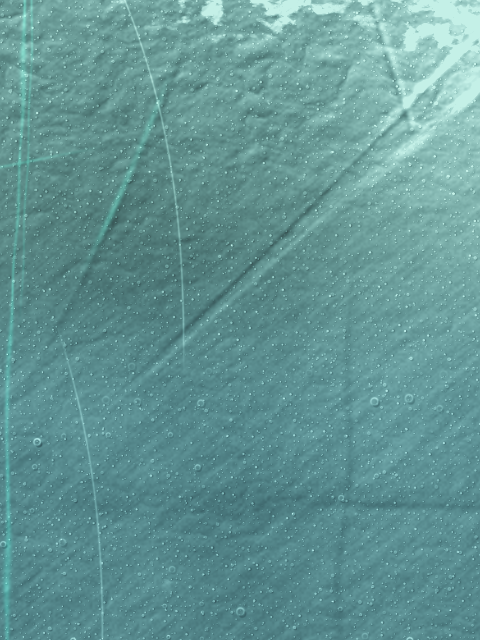
Give the GLSL for this texture, as a WebGL 1 fragment shader.

```glsl
precision highp float;
uniform vec2 u_resolution;

float hash(vec2 p) {
  p = fract(p * vec2(0.1031, 0.1137));
  p += dot(p, p.yx + 33.33);
  return fract((p.x + p.y) * p.x * 17.0);
}
float noise(vec2 p) {
  vec2 i = floor(p) + 200.0, f = fract(p);
  f = f * f * (3.0 - 2.0 * f);
  return mix(mix(hash(i), hash(i + vec2(1, 0)), f.x),
             mix(hash(i + vec2(0, 1)), hash(i + vec2(1, 1)), f.x), f.y);
}
float fbm(vec2 p) {
  float sum = 0.0, amp = 0.5;
  for (int i = 0; i < 4; i++) {
    sum += amp * noise(p);
    p = mat2(1.6, 1.2, -1.2, 1.6) * p + 7.3;
    amp *= 0.5;
  }
  return sum;
}
float blob(vec2 p, vec2 center, vec2 size) {
  vec2 d = (p - center) / size;
  return exp(-dot(d, d));
}
float ridge(float d, float width) { return exp(-d * d / (width * width)); }
float span(float lo, float hi, float soft, float x) {
  return smoothstep(lo - soft, lo + soft, x) * (1.0 - smoothstep(hi - soft, hi + soft, x));
}
// Position along a segment (x) and signed distance to its left (y)
vec2 segment(vec2 p, vec2 a, vec2 b) {
  vec2 d = b - a, q = p - a;
  return vec2(dot(q, d) / dot(d, d), (d.x * q.y - d.y * q.x) / length(d));
}
// Crumpled film height
float crumple(vec2 p) {
  p += 0.03 * vec2(noise(p * 14.0), noise(p * 14.0 + 9.0));
  return 1.0 - abs(2.0 * fbm(p * vec2(19.0, 26.0)) - 0.95);
}
// Scattered air bubbles: lit dot or ring with a shadow below right
float bubbles(vec2 p, float cells, float share, float radius, float hollow) {
  vec2 g = p * cells, id = floor(g);
  float aa = 0.6 * cells / u_resolution.y;
  float r = radius * (0.55 + 0.75 * hash(id + 83.0));
  vec2 q = fract(g) - 0.3 - 0.4 * vec2(hash(id + 11.0), hash(id + 47.0));
  float d = length(q);
  float disc = 1.0 - smoothstep(r - aa, r + aa, d);
  float ring = ridge(d - r, 0.2 * r + 0.5 * aa) * (0.7 + 0.3 * q.y / (d + 0.001));
  float shade = 1.0 - smoothstep(r - aa, r + 2.0 * aa, length(q - vec2(0.5, -0.6) * r));
  float lit = mix(disc, ring, hollow) - 0.45 * shade * (1.0 - disc);
  return lit * step(hash(id + 131.0), share) * (0.35 + 0.65 * hash(id + 19.0));
}

void main() {
  vec2 p = gl_FragCoord.xy / u_resolution.y;
  p.x *= 0.75 * u_resolution.y / u_resolution.x;
  float top = smoothstep(0.5, 0.95, p.y);

  // Broad light and shade
  float tone = 0.53 + 0.07 * top + 0.09 * (fbm(p * 5.0) - 0.47);
  tone += 0.20 * blob(p, vec2(0.78, 0.9), vec2(0.24, 0.26));
  tone += 0.09 * blob(p, vec2(0.78, 0.52), vec2(0.3));
  tone += 0.06 * blob(p, vec2(0.05, 0.4), vec2(0.16, 0.1));
  tone -= 0.06 * blob(p, vec2(0.28, 0.6), vec2(0.28, 0.13));
  tone -= 0.04 * span(0.1, 0.7, 0.1, p.x) * span(0.19, 0.24, 0.02, p.y);
  float crease = p.y - 0.212 + 0.025 * (p.x - 0.55);
  tone += span(0.5, 0.8, 0.1, p.x) * (0.04 * ridge(crease + 0.012, 0.01) - 0.07 * ridge(crease, 0.006));

  // Slanted streaks, crumpled relief and grain
  vec2 s = mat2(0.77, -0.64, 0.64, 0.77) * p;
  tone += 0.05 * (noise(s * vec2(9.0, 140.0)) - 0.5) + 0.04 * (noise(s * vec2(24.0, 300.0)) - 0.5);
  tone += (crumple(p) - crumple(p + vec2(0.003, -0.005))) * mix(0.15, 0.48, top);
  tone += 0.05 * (noise(p * 260.0) - 0.5);

  // Wide diagonal fold
  vec2 f = segment(p, vec2(0.08, 0.29), vec2(0.74, 0.89));
  f.y += 0.004 * sin(f.x * 5.0);
  float w = 0.005 + 0.019 * f.x * f.x;
  tone += smoothstep(0.0, 0.45, f.x) * (0.03 * span(-w, w, 0.003, f.y)
        + 0.09 * ridge(f.y + w, 0.004) - 0.13 * ridge(f.y - w, 0.004));
  float flare = smoothstep(0.62, 1.0, f.x) * ridge(abs(f.y) - w - 0.008, 0.008);
  tone += 0.36 * flare * smoothstep(0.35, 0.6, fbm(s * vec2(20.0, 60.0)));

  // Lesser folds
  f = segment(p, vec2(0.05, 0.43), vec2(0.275, 0.91));
  f.y += 0.012 * sin(f.x * 3.14);
  float thin = span(0.0, 1.0, 0.12, f.x) * (0.4 + 0.6 * noise(p * 28.0));
  float jade = thin * ridge(f.y, 0.005) * span(0.4, 0.85, 0.15, f.x);
  tone += thin * (0.05 * ridge(f.y, 0.004) - 0.11 * ridge(f.y + 0.008, 0.006));
  f = segment(p, vec2(0.64, 0.8), vec2(0.575, 1.0));
  tone += span(0.0, 1.1, 0.1, f.x) * (0.13 * ridge(f.y + 0.008, 0.006) - 0.12 * ridge(f.y, 0.005));
  float seam = p.x - 0.53 - 0.04 * p.y + 0.006 * sin(p.y * 17.0);
  tone -= 0.045 * span(0.0, 0.55, 0.08, p.y) * ridge(seam, 0.006);

  // Hairline cracks
  float hair = 0.001 + 0.4 / u_resolution.y;
  float bend = 0.092 * pow(max(p.y - 0.43, 0.0) / 0.57, 2.5);
  float crack = ridge(p.x - 0.287 + bend, hair) * smoothstep(0.41, 0.5, p.y);
  bend = 0.085 * pow(p.y / 0.53, 2.3);
  crack += 0.8 * ridge(p.x - 0.16 + bend, hair) * (1.0 - smoothstep(0.36, 0.53, p.y));
  tone += 0.19 * crack;

  // Jade drips along the left edge
  float wander = 0.008 * (noise(vec2(p.y * 12.0, 3.0)) - 0.5);
  float drip = p.x - 0.010 - 0.026 * smoothstep(0.25, 1.0, p.y) - wander;
  float drips = ridge(drip, 0.002 + 0.004 * noise(vec2(p.y * 9.0, 8.0)));
  drips += 0.7 * ridge(drip - 0.016 + wander * 2.0, 0.002) * smoothstep(0.45, 0.65, p.y);
  drips += 0.6 * ridge(p.y - 0.74 - 0.2 * p.x + wander, 0.0025) * (1.0 - smoothstep(0.04, 0.18, p.x));
  jade = min(jade + drips * (0.5 + 0.6 * noise(p * vec2(20.0, 60.0))), 1.0);
  tone += 0.16 * jade;

  // Bubbles, fine to large
  tone += 0.22 * bubbles(p, 140.0, 0.35, 0.15, 0.0) + 0.28 * bubbles(s + 0.37, 76.0, 0.45, 0.11, 0.0);
  tone += 0.26 * bubbles(p + 0.21, 50.0, 0.25, 0.10, 0.5);
  tone += 0.36 * bubbles(p + 0.13, 19.0, 0.25, 0.085, 1.0) * (1.0 - smoothstep(0.3, 0.5, p.y));

  // Wet gloss near the top and small scuffs
  float wet = blob(p, vec2(0.36, 1.02), vec2(0.18, 0.08)) + blob(p, vec2(0.72, 1.0), vec2(0.13, 0.09));
  wet += 0.8 * blob(p, vec2(0.525, 0.735), vec2(0.014)) + 0.7 * blob(p, vec2(0.195, 0.742), vec2(0.012));
  wet = min(wet + 0.5 * blob(p, vec2(0.25, 0.11), vec2(0.04, 0.03)), 1.0);
  float patches = fbm(p * vec2(42.0, 66.0)) + 0.25 * wet;
  tone += 0.32 * smoothstep(0.6, 0.78, patches) * smoothstep(0.1, 0.6, wet) + 0.06 * wet;

  // Teal ramp: bluer below, greener above
  tone = clamp(tone, 0.34, 0.94);
  vec3 color = vec3(tone - 0.21 + 0.6 * pow(abs(tone - 0.72), 2.0), tone, 0.95 * tone + 0.028);
  color += vec3(0.01, 0.0, -0.014) * (smoothstep(0.3, 0.7, p.y) * 2.0 - 1.0);
  gl_FragColor = vec4(clamp(color + vec3(-0.1, 0.03, 0.0) * jade, 0.0, 1.0), 1.0);
}
```
